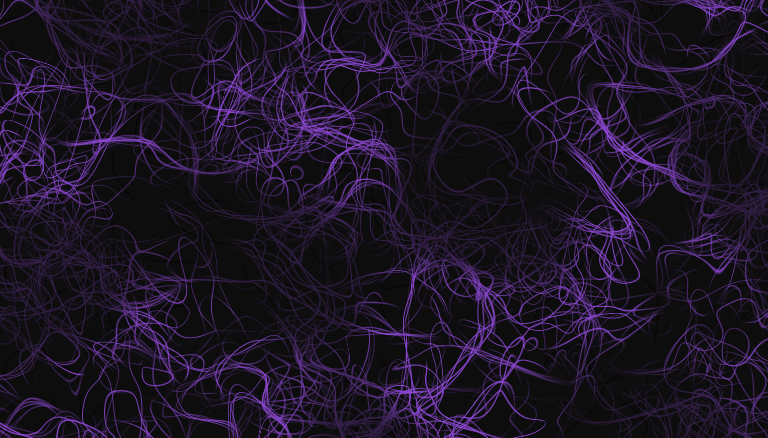
A WebGL 1 fragment shader for this texture:

```glsl
precision highp float;
// Tangled violet filaments on near-black, gathered into loose bundles.
// Each filament is the zero contour of layered sine waves; strands of one
// bundle share their broad waves and add a few finer waves of their own.

uniform vec2 u_resolution;

const float TAU = 6.2831853;
const int WAVES = 5;
const int BUNDLES = 7;
const int STRANDS = 8;
const int SHADOWS = 3;

const vec3 BACKGROUND = vec3(0.052, 0.051, 0.053);
const vec3 VIOLET = vec3(0.57, 0.29, 0.86);
const float HALF_WIDTH = 0.0013;

float hash(float n) {
  n = fract(n * 0.1031);
  n *= n + 33.33;
  n *= n + n;
  return fract(n);
}

// Sum of sine waves in random directions: x = value, yz = gradient.
vec3 waves(vec2 p, float seed, float slow, float fast) {
  vec3 sum = vec3(0.0);
  for (int i = 0; i < WAVES; i++) {
    float id = seed + float(i) * 7.31;
    float angle = TAU * hash(id + 1.7);
    float rate = mix(slow, fast, hash(id + 3.9));
    vec2 k = rate * vec2(cos(angle), sin(angle));
    float phase = dot(k, p) + TAU * hash(id + 5.3);
    sum += vec3(sin(phase), k * cos(phase));
  }
  return sum;
}

// Soft patches that decide where something is present.
float patches(vec2 p, float seed, vec2 rates, vec2 edges) {
  return smoothstep(edges.x, edges.y, waves(p, seed, rates.x, rates.y).x);
}

// Smooth thin line along the zero contour of a field.
float contour(vec3 field, float halfWidth, float pixel) {
  float dist = abs(field.x) / max(length(field.yz), 0.001);
  return clamp((halfWidth - dist) / pixel + 0.5, 0.0, 1.0);
}

// Gentle bending of the plane, so that the waves do not look regular.
vec2 bend(vec2 p, float seed) {
  vec2 q = p.yx * vec2(7.1, 6.3) + seed * vec2(1.3, 2.1);
  return p + 0.035 * sin(q) + 0.012 * sin(2.7 * q.yx + 1.0);
}

// Part of the background that shows between the strands of one bundle.
float bundleGaps(vec2 p, float seed, float pixel) {
  float presence = patches(p, seed + 11.0, vec2(5.0, 14.0), vec2(-0.5, 0.9));
  if (presence < 0.01) return 1.0;
  vec2 q = bend(p, seed);
  vec3 path = waves(q, seed + 23.0, 10.0, 34.0);
  float looseness = patches(p, seed + 37.0, vec2(6.0, 14.0), vec2(-1.2, 2.2));
  float spread = mix(0.15, 1.2, looseness);
  float gaps = 1.0;
  for (int i = 0; i < STRANDS; i++) {
    float id = seed + 71.0 + float(i) * 53.7;
    vec3 field = path + spread * waves(q, id, 18.0, 56.0);
    float line = contour(field, HALF_WIDTH, pixel);
    if (line > 0.0) {
      float reach = patches(p, id + 19.0, vec2(6.0, 15.0), vec2(-0.4, 0.3));
      float glow = mix(0.3, 1.0, hash(id + 29.0));
      gaps *= 1.0 - line * reach * glow * presence;
    }
  }
  return gaps;
}

// Short black threads, barely visible on the background.
float shadowThreads(vec2 p, float pixel) {
  float shade = 0.0;
  for (int i = 0; i < SHADOWS; i++) {
    float seed = 907.0 + float(i) * 61.3;
    float line = contour(waves(p, seed, 14.0, 44.0), HALF_WIDTH, pixel);
    float reach = patches(p, seed + 17.0, vec2(12.0, 30.0), vec2(0.9, 1.7));
    shade = max(shade, line * reach);
  }
  return shade;
}

void main() {
  float pixel = 1.0 / u_resolution.y;
  vec2 p = gl_FragCoord.xy * pixel;

  float gaps = 1.0;
  for (int i = 0; i < BUNDLES; i++) {
    gaps *= bundleGaps(p, 131.0 + float(i) * 617.3, pixel);
  }

  // Dense clusters stand against dimmer, sparser stretches.
  float cluster = patches(p, 419.0, vec2(6.0, 17.0), vec2(-1.6, 1.2));
  float light = (1.0 - gaps) * mix(0.3, 1.0, cluster);

  vec3 ground = BACKGROUND * (1.0 - 0.6 * shadowThreads(p, pixel));
  gl_FragColor = vec4(mix(ground, VIOLET, light), 1.0);
}
```
